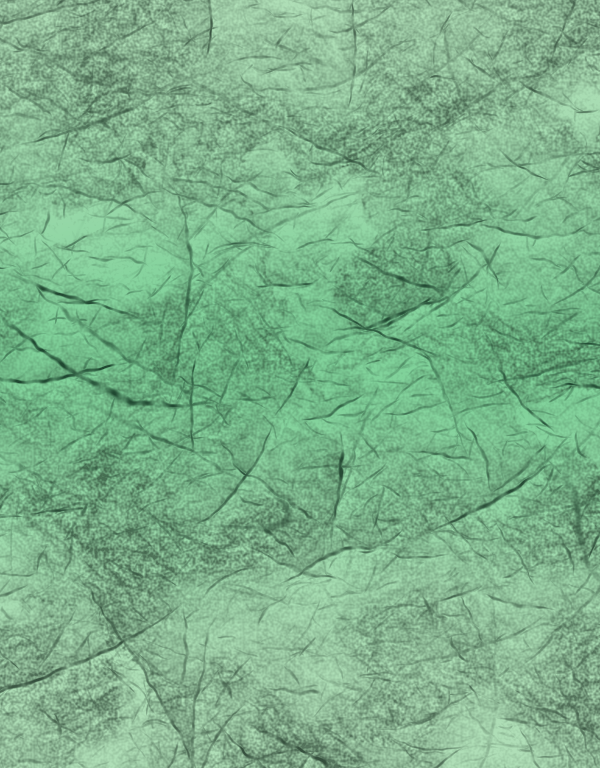
This texture is drawn by a WebGL 2 fragment shader. Its source:

```glsl
#version 300 es
precision highp float;

#define BAND_CENTER 0.53
#define BAND_WIDTH 0.25
#define BASE_TONE 0.31
#define BLOTCH_SCALE 3.8
#define BLOTCH_DEPTH 0.72
#define WRINKLE_SCALE 17.0
#define WRINKLE_DEPTH 0.42
#define GRAIN_SCALE 215.0
#define GRAIN_DEPTH 0.62
#define CREASE_WIDTH 0.0032
#define CREASE_DEPTH 0.95
#define RELIEF_DEPTH 0.26

uniform vec2 u_resolution;
out vec4 fragColor;

vec2 hash2(vec2 p) {
    vec3 q = fract(p.xyx * vec3(0.1031, 0.1030, 0.0973));
    q += dot(q, q.yzx + 33.33);
    return fract((q.xx + q.yz) * q.zy);
}

float cornerSlope(vec2 cell, vec2 offset) {
    float angle = 6.2832 * hash2(cell).x;
    return dot(vec2(cos(angle), sin(angle)), offset);
}

float gradientNoise(vec2 p) {
    vec2 i = floor(p), f = p - i, e = vec2(1.0, 0.0);
    vec2 u = f * f * f * (f * (f * 6.0 - 15.0) + 10.0);
    float low = mix(cornerSlope(i, f), cornerSlope(i + e, f - e), u.x);
    float high = mix(cornerSlope(i + e.yx, f - e.yx), cornerSlope(i + 1.0, f - 1.0), u.x);
    return 1.4 * mix(low, high, u.y);
}

float fbm(vec2 p) {
    float sum = 0.0, gain = 0.6;
    for (int i = 0; i < 5; i++) {
        sum += gain * gradientNoise(p);
        p = mat2(1.6, 1.2, -1.2, 1.6) * p + 7.3;
        gain *= 0.52;
    }
    return sum;
}

// Thin wavy streaks running along one direction
float streaks(vec2 p, float angle) {
    vec2 q = mat2(cos(angle), -sin(angle), sin(angle), cos(angle)) * p;
    float n = gradientNoise(q * vec2(0.8, 2.3) * WRINKLE_SCALE + angle * 31.0);
    float fine = gradientNoise(q * vec2(1.6, 4.2) * WRINKLE_SCALE + angle * 17.0);
    return 1.0 - smoothstep(0.0, 0.24, abs(n)) - 0.35 + 0.9 * fine;
}

// Scattered bent folds: x is the dark line, y the shading beside it
vec2 creases(vec2 p, float scale, float width) {
    vec2 g = p * scale, home = floor(g), result = vec2(0.0);
    float pixel = scale / u_resolution.x;
    for (int n = 0; n < 18; n++) {
        int k = n / 2;
        vec2 cell = home + vec2(k % 3 - 1, k / 3 - 1);
        vec2 seed = cell + scale * 9.1 + float(n % 2) * 137.0;
        vec2 place = hash2(seed), form = hash2(seed + 71.7), look = hash2(seed + 213.1);
        float reach = mix(0.3, 0.95, form.x * form.x);
        float turn = 2.0 * form.y - 1.0;
        float angle = turn * (0.4 + 1.0 * abs(turn)) + 0.15;
        vec2 q = g - cell - place;
        q = mat2(cos(angle), -sin(angle), sin(angle), cos(angle)) * q;
        q.y += (look.x - 0.5) * 0.5 * q.x * q.x / reach;
        float along = q.x / reach;
        float taper = max(0.0, 1.0 - along * along);
        float w = width * scale * taper;
        float line = 1.0 - smoothstep(w * 0.2, w + pixel, abs(q.y));
        result.x = max(result.x, line * smoothstep(0.0, 0.6, taper) * look.y);
        float side = smoothstep(-0.02, 0.02, q.y) * 2.0 - 1.0;
        result.y += side * exp(-11.0 * abs(q.y)) * taper * look.y;
    }
    return result;
}

void main() {
    vec2 p = gl_FragCoord.xy / u_resolution.x;
    float height = gl_FragCoord.y / u_resolution.y;
    vec2 warp = vec2(fbm(p * 5.0 + 3.1), fbm(p * 5.0 + 41.7));
    vec2 rough = p + 0.018 * warp + 0.003 * gradientNoise(p * 45.0);
    // Saturated band across pale cloth
    float bandPos = (height - BAND_CENTER + 0.04 * warp.x) / BAND_WIDTH;
    float band = exp(-bandPos * bandPos);
    vec3 paper = mix(vec3(0.66, 0.84, 0.69), vec3(0.48, 0.79, 0.58), band);
    vec3 shade = mix(vec3(0.38, 0.51, 0.41), vec3(0.28, 0.47, 0.34), band);
    vec3 ink = mix(vec3(0.21, 0.31, 0.24), vec3(0.12, 0.28, 0.19), band);
    // Cloudy stains and bare pools with a ragged rim
    float blotch = fbm(p * vec2(0.8, 1.1) * BLOTCH_SCALE + 0.35 * warp + 11.0);
    float pool = fbm(p * 2.6 + 0.3 * warp + 57.0);
    float bare = smoothstep(0.25, 0.34, pool) * (1.0 - smoothstep(0.34, 0.6, pool));
    float rim = smoothstep(0.18, 0.26, pool) * (1.0 - smoothstep(0.26, 0.29, pool));
    float tone = BASE_TONE + BLOTCH_DEPTH * blotch - 0.2 * bare + 0.12 * rim;
    float worn = smoothstep(0.0, 0.75, tone);
    // Fine crumpling in patches of changing direction
    vec2 flow = p + 0.035 * warp;
    float patchMix = smoothstep(-0.12, 0.12, gradientNoise(p * 4.5 + 71.0));
    float crumple = mix(streaks(flow, 0.35), streaks(flow, -0.65), patchMix);
    tone += WRINKLE_DEPTH * (0.2 + 0.8 * worn) * crumple;
    // Stippled pigment
    float grain = gradientNoise(p * GRAIN_SCALE) + 0.6 * gradientNoise(p * GRAIN_SCALE * 0.57 + 5.0);
    tone += GRAIN_DEPTH * (0.3 + 0.7 * worn) * grain;
    // Folds at four sizes, then long broken cracks
    vec2 large = creases(rough, 3.0, CREASE_WIDTH);
    vec2 medium = creases(rough + 4.3, 6.5, CREASE_WIDTH * 0.8);
    vec2 small = creases(rough + 8.7, 13.0, CREASE_WIDTH * 0.65);
    vec2 tiny = creases(rough + 2.9, 23.0, CREASE_WIDTH * 0.5);
    float crackField = gradientNoise(rough * vec2(1.8, 5.0) + vec2(0.7 * p.y, 1.3 * p.x) + 23.0);
    float crack = 1.0 - smoothstep(0.004, 0.026, abs(crackField));
    crack *= smoothstep(-0.1, 0.35, gradientNoise(p * 4.0 + 31.0)) * (0.3 + 0.7 * band);
    tone += RELIEF_DEPTH * (large.y + 0.8 * medium.y + 0.6 * small.y + 0.3 * tiny.y);
    float line = max(max(large.x, 0.85 * medium.x), max(max(0.65 * small.x, 0.45 * tiny.x), crack));
    line *= 0.75 + 0.8 * gradientNoise(p * 50.0);
    vec3 color = mix(paper, shade, clamp(tone, -0.1, 1.15));
    fragColor = vec4(mix(color, ink, clamp(CREASE_DEPTH * line, 0.0, 1.0)), 1.0);
}
```
